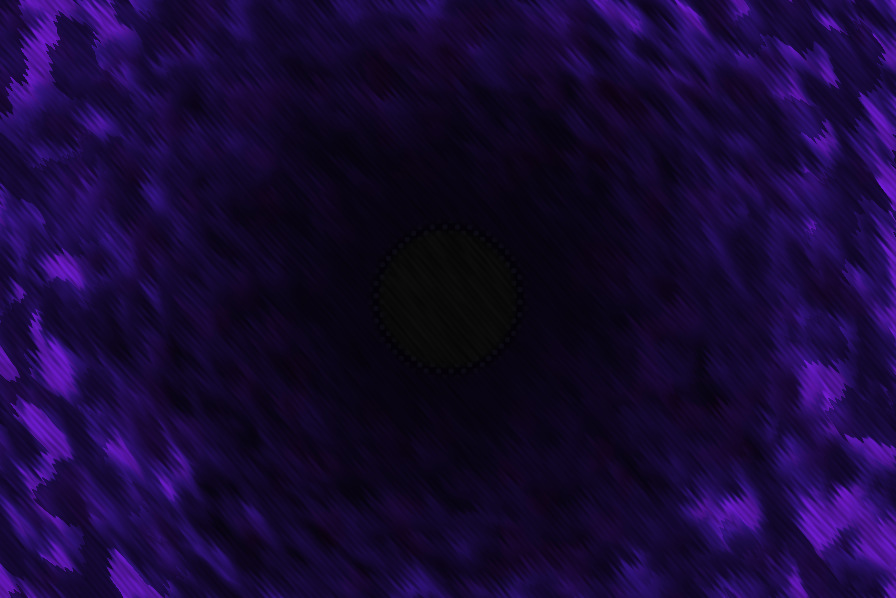
Write a Shadertoy shader that draws this background.

```glsl
// Draws a dark round void in a swirl of streaked indigo and violet clouds.

const vec3 VOID_COLOR    = vec3(0.026, 0.012, 0.055);
const vec3 INDIGO        = vec3(0.080, 0.031, 0.205);
const vec3 DEEP_VIOLET   = vec3(0.160, 0.060, 0.420);
const vec3 BRIGHT_VIOLET = vec3(0.340, 0.085, 0.660);
const vec3 DISC_COLOR    = vec3(0.034, 0.034, 0.035);
const vec3 RIM_COLOR     = vec3(0.050, 0.050, 0.085);
const vec3 MAGENTA_TINT  = vec3(0.018, -0.003, 0.008);

const vec2 STREAK_DIR = vec2(0.660, -0.751); // down to the right
const float DISC_RADIUS = 0.117;             // all lengths in canvas heights
const float GLOW_START = 0.04;
const float GLOW_END = 0.98;
const float CLOUD_SCALE = 34.0;
const float STREAK_STRETCH = 0.48;
const float SWIRL_ARC = 0.065;               // radians of rotational smear
const float TOOTH_LENGTH = 0.026;
const vec2 FIBRE_SCALE = vec2(22.0, 150.0);  // along and across the streaks
const float HATCH_FREQ = 700.0;
const float PATCH_SCALE = 27.0;
const float DOT_FREQ = 300.0;
const int SMEAR_TAPS = 6;

vec3 hash3(vec2 p) {
    vec3 q = fract(p.xyx * vec3(0.1031, 0.1030, 0.0973));
    q += dot(q, q.yxz + 33.33);
    return fract((q.xxy + q.yzz) * q.zyx);
}

// Smooth cellular noise: scattered points blend their random values.
float cellNoise(vec2 p) {
    vec2 cell = floor(p), local = fract(p);
    float total = 0.0, weight = 0.0;
    for (int y = -1; y <= 1; y++)
    for (int x = -1; x <= 1; x++) {
        vec2 offset = vec2(x, y);
        vec3 point = hash3(cell + offset + 256.0);
        vec2 d = offset + point.xy - local;
        float w = exp(-6.0 * dot(d, d));
        total += w * point.z;
        weight += w;
    }
    return total / weight;
}

vec2 rotate(vec2 p, float a) {
    float c = cos(a), s = sin(a);
    return vec2(c * p.x - s * p.y, s * p.x + c * p.y);
}

// x runs along the streaks, y across them
vec2 streakSpace(vec2 p) {
    return vec2(dot(p, STREAK_DIR), dot(p, vec2(-STREAK_DIR.y, STREAK_DIR.x)));
}

// Diagonal clouds smeared along arcs about the centre.
float swirlClouds(vec2 p) {
    float sum = 0.0;
    for (int i = 0; i < SMEAR_TAPS; i++) {
        float t = float(i) / float(SMEAR_TAPS - 1) - 0.5;
        vec2 q = streakSpace(rotate(p, t * SWIRL_ARC)) * vec2(STREAK_STRETCH, 1.0);
        sum += 0.6 * cellNoise(q * CLOUD_SCALE) + 0.4 * cellNoise(q * CLOUD_SCALE * 2.1 + 17.0);
    }
    return sum / float(SMEAR_TAPS);
}

vec3 palette(float level) {
    vec3 color = mix(VOID_COLOR, INDIGO, smoothstep(-0.05, 0.55, level));
    color = mix(color, DEEP_VIOLET, smoothstep(0.48, 0.86, level));
    return mix(color, BRIGHT_VIOLET, smoothstep(0.78, 1.06, level));
}

void mainImage(out vec4 fragColor, in vec2 fragCoord) {
    vec2 p = (fragCoord - 0.5 * iResolution.xy) / iResolution.y;
    float radius = length(p);
    float edge = 1.5 / iResolution.y;

    // Irregular fibres and a fine hatch along the diagonal
    vec2 s = streakSpace(p);
    float fibre = 2.0 * cellNoise(s * FIBRE_SCALE) - 1.0;
    float hatch = 0.75 * fibre + 0.35 * sin(s.y * HATCH_FREQ + 2.0 * sin(s.x * 13.0));

    // Clouds with combed, toothed outlines
    vec2 combed = p + STREAK_DIR * TOOTH_LENGTH * 0.6 * hatch;
    float clouds = swirlClouds(combed) - 0.5;
    float broad = cellNoise(combed * 7.0 + 9.0) - 0.5;

    // Brightness grows outward and breaks into dark patches
    float glow = smoothstep(GLOW_START, GLOW_END, radius);
    float outer = smoothstep(0.45, 0.75, radius);
    float level = glow + glow * (2.1 * clouds + 0.2 * broad);
    vec2 patchPos = streakSpace(combed) * vec2(0.55, 1.0) * PATCH_SCALE + 41.0;
    float patches = smoothstep(0.55, 0.60, cellNoise(patchPos) + 0.2 * broad);
    level = mix(level, min(level, 0.50 + 0.5 * clouds), 0.85 * outer * patches);
    level = max(level, 0.45 * outer);
    vec3 color = palette(level);

    // Faint magenta wisps in the middle zone
    float wisps = smoothstep(0.55, 0.85, cellNoise(combed * 22.0 + 73.0));
    color += MAGENTA_TINT * wisps * smoothstep(0.15, 0.35, radius);
    color *= 1.0 + 0.24 * hatch;

    // Central disc and its dotted rim
    vec3 disc = DISC_COLOR * (1.0 + 0.4 * hatch);
    color = mix(disc, color, smoothstep(-edge, edge, radius - DISC_RADIUS));
    float dots = smoothstep(0.0, 0.6, sin(p.x * DOT_FREQ) * sin(p.y * DOT_FREQ));
    float rim = exp(-pow((radius - DISC_RADIUS - 0.003) / 0.010, 2.0));
    color = mix(color, mix(VOID_COLOR * 0.4, RIM_COLOR, dots), 0.75 * rim);

    fragColor = vec4(max(color, 0.0), 1.0);
}
```
